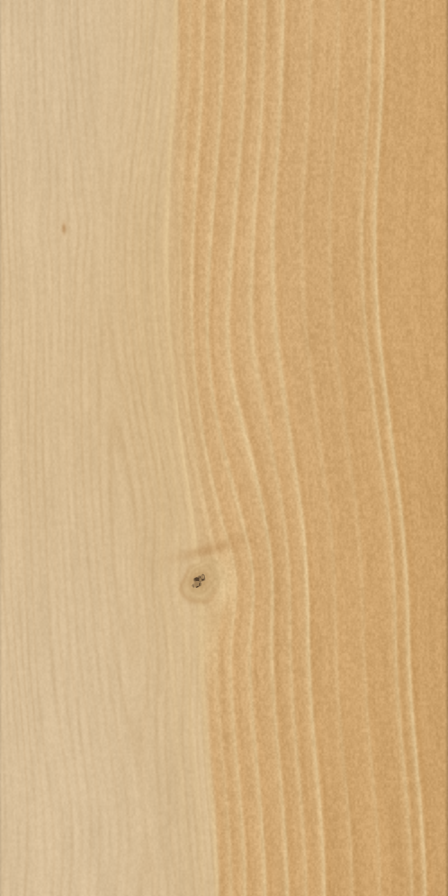
A Shadertoy shader for this texture:

```glsl
const vec3 SAP_COLOR = vec3(0.848, 0.750, 0.604);
const vec3 SAP_WARM = vec3(0.832, 0.715, 0.540);
const vec3 HEART_COLOR = vec3(0.822, 0.668, 0.470);
const vec3 HEART_DEEP = vec3(0.802, 0.636, 0.424);
const vec3 RING_COLOR = vec3(0.878, 0.768, 0.580);
const vec3 BARK_BROWN = vec3(0.66, 0.47, 0.27);
const vec3 CORE_COLOR = vec3(0.32, 0.25, 0.18);
const vec2 KNOT = vec2(0.443, 0.703);
const vec2 PIN_KNOT = vec2(0.143, 1.49);
const float FLAME_AXIS = 0.247;
const float KNOT_PUSH = 0.42;
const float FIBRE_AMOUNT = 0.030;
const float PORE_AMOUNT = 0.050;
const float DUST_AMOUNT = 0.036;
const int RING_COUNT = 13;
// Ring positions across the top edge, and how pale each one is
const float RING_X[RING_COUNT] = float[](0.330, 0.362, 0.394, 0.425, 0.456,
    0.500, 0.550, 0.592, 0.633, 0.695, 0.757, 0.828, 0.857);
const float RING_GAIN[RING_COUNT] = float[](0.30, 0.40, 0.90, 0.50, 0.70,
    0.85, 0.90, 0.70, 1.00, 0.40, 0.36, 0.70, 0.95);

float hash(vec2 p) {
    vec3 q = fract(p.xyx * 0.1031);
    q += dot(q, q.yzx + 33.33);
    return fract((q.x + q.y) * q.z);
}

float noise(vec2 p) {
    vec2 i = floor(p), f = fract(p);
    f = f * f * (3.0 - 2.0 * f);
    return mix(mix(hash(i), hash(i + vec2(1, 0)), f.x),
               mix(hash(i + vec2(0, 1)), hash(i + vec2(1, 1)), f.x), f.y);
}

float bell(float x, float width) {
    x /= width;
    return exp(-x * x);
}

vec2 rotate(vec2 p, float a) {
    float c = cos(a), s = sin(a);
    return vec2(c * p.x - s * p.y, s * p.x + c * p.y);
}

// Straightens the grain: returns where this fibre meets the top edge
float grainCoord(vec2 p) {
    float t = 1.0 - 0.5 * p.y;
    float drift = -0.020 * bell(t - 0.26, 0.14)
        + 0.055 * smoothstep(0.35, 0.70, t) + 0.036 * smoothstep(0.70, 1.0, t);
    drift *= mix(0.4, 1.0, smoothstep(0.05, 0.40, p.x));
    drift -= 0.034 * bell(p.x - 0.50, 0.09) * bell(t - 0.41, 0.13);
    vec2 k = p - KNOT;
    drift += KNOT_PUSH * k.x * exp(-dot(k, k) / 0.012);
    vec2 pin = p - PIN_KNOT;
    drift += 0.35 * pin.x * exp(-dot(pin, pin) / 0.004);
    return p.x - drift + 0.003 * (noise(vec2(p.x * 5.0, p.y * 6.0)) - 0.5);
}

// Faint nested arches in the pale wood
float flameGrain(float u, float y) {
    float d = u - FLAME_AXIS;
    float h = sqrt(d * d + 0.0008) + 0.016 * sin(5.2 * y + 0.6);
    h += 0.012 * noise(vec2(u * 14.0, y * 2.5));
    float wave = 0.5 + 0.5 * cos(6.2832 * h * 62.0);
    return wave * wave * noise(vec2(h * 50.0, y * 2.0));
}

// Pale ridge with a soft left flank, and a deeper tone beyond its right edge
vec2 growthRings(float u, float y) {
    vec2 sum = vec2(0.0);
    for (int i = 0; i < RING_COUNT; i++) {
        float d = u - RING_X[i];
        float fade = 0.8 + 0.4 * noise(vec2(float(i) * 7.3, y * 3.0));
        float ridge = 0.70 * bell(d, d < 0.0 ? 0.0060 : 0.0042)
                    + 0.30 * bell(d, d < 0.0 ? 0.0160 : 0.0050);
        sum += RING_GAIN[i] * fade * vec2(ridge, bell(d - 0.012, 0.007));
    }
    return min(sum, 1.0);
}

vec3 addKnot(vec3 color, vec2 p) {
    vec2 k = p - KNOT;
    // Compressed fibres above, pale flare to the right and below
    float arc = k.y - 0.064 - 0.24 * k.x;
    color = mix(color, BARK_BROWN, 0.36 * bell(arc, 0.013) * bell(k.x - 0.025, 0.070));
    color = mix(color, RING_COLOR, 0.80 * bell(k.x - 0.058, 0.022) * bell(k.y + 0.005, 0.062));
    color = mix(color, RING_COLOR, 0.50 * bell(k.x - 0.018, 0.020) * bell(k.y + 0.120, 0.090));
    // Tilted oval with growth rings
    vec2 e = rotate(k - vec2(0.008, 0.0), 0.55) / vec2(0.85, 1.15);
    float r = length(e) + 0.014 * (noise(p * 32.0) - 0.5);
    float inside = 1.0 - smoothstep(0.036, 0.056, r);
    vec3 wood = vec3(0.81, 0.69, 0.50) - 0.016 * cos(r * 440.0);
    color = mix(color, wood, 0.65 * inside);
    color = mix(color, BARK_BROWN, 0.26 * bell(r - 0.048, 0.006) * smoothstep(-0.06, 0.04, -k.x - k.y));
    color = mix(color, BARK_BROWN, 0.32 * bell(length(k), 0.024));
    // Broken dark core
    float core = length(rotate(k, 0.55) / vec2(0.8, 1.15));
    core += 0.014 * (noise(p * 130.0) - 0.5);
    float speck = smoothstep(0.22, 0.60, noise(p * 170.0 + 9.0));
    return mix(color, CORE_COLOR, (1.0 - smoothstep(0.008, 0.017, core)) * (0.3 + 0.65 * speck));
}

void mainImage(out vec4 fragColor, in vec2 fragCoord) {
    vec2 p = fragCoord / iResolution.xy * vec2(1.0, 2.0);
    float u = grainCoord(p);
    // Broad tone of pale and dark wood
    float middle = bell(p.y - 1.15, 0.50);
    float heart = smoothstep(0.385 - 0.03 * middle, 0.405 + 0.10 * middle, u);
    float warmth = 0.50 * middle + 0.55 * smoothstep(0.12, 0.38, u);
    vec3 sap = mix(SAP_COLOR, SAP_WARM, min(warmth, 1.0));
    vec3 dark = mix(HEART_COLOR, HEART_DEEP, smoothstep(0.45, 0.95, p.x + 0.12 * (1.0 - p.y)));
    vec3 color = mix(sap, dark, heart);
    color += 0.020 * (noise(vec2(u * 16.0, p.y * 1.5)) - 0.5);
    // Grain and rings
    color -= vec3(0.024, 0.032, 0.038) * flameGrain(u, p.y) * (1.0 - heart);
    vec2 rings = growthRings(u, p.y);
    color -= vec3(0.012, 0.020, 0.026) * rings.y * heart;
    color = mix(color, RING_COLOR, 0.80 * rings.x);
    color = addKnot(color, p);
    vec2 pin = (p - PIN_KNOT) / vec2(0.005, 0.013);
    color = mix(color, BARK_BROWN, 0.55 * exp(-dot(pin, pin)));
    // Fibres, pores, dust and worn edges
    float fibre = noise(vec2(u * 150.0, p.y * 8.0)) - 0.5;
    float pore = noise(p * vec2(200.0, 130.0)) - 0.5;
    float dust = noise(p * 250.0 + 31.0) - 0.5;
    float rough = mix(0.55, 1.0, heart);
    color += FIBRE_AMOUNT * fibre + (PORE_AMOUNT * pore + DUST_AMOUNT * dust) * rough;
    float edge = smoothstep(0.992, 1.0, p.x) + 0.4 * (1.0 - smoothstep(0.0, 0.006, p.x));
    color *= 1.0 - 0.16 * edge;
    fragColor = vec4(color, 1.0);
}
```
